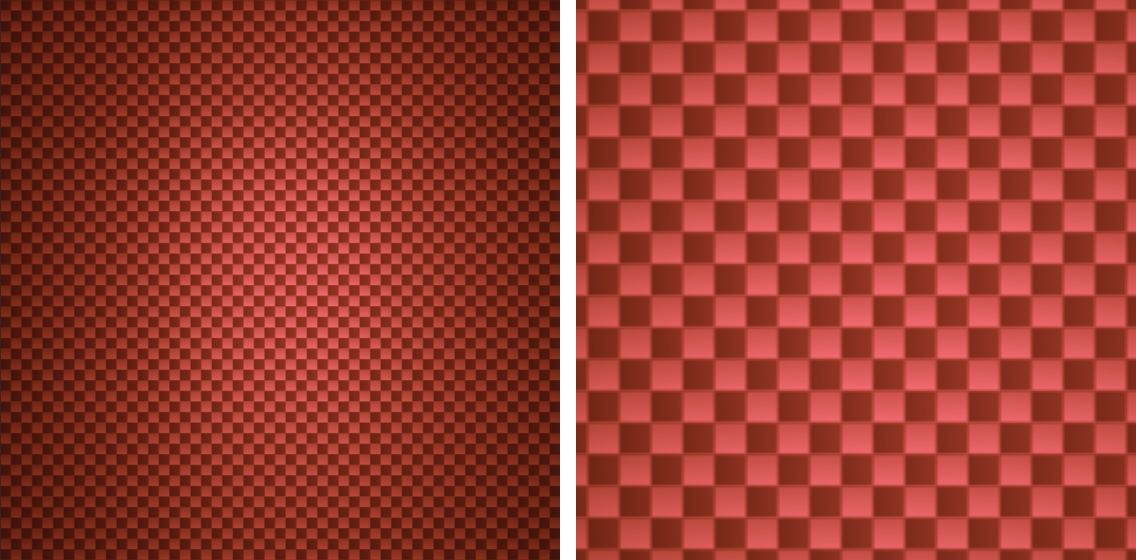
Left, the full canvas; right, a detail of the centre.
This pattern is drawn by a Shadertoy shader. Its source:

```glsl
// A red woven checker of 53 by 53 squares, lit by a soft upright oval glow.
// Raised squares brighten downwards, sunken ones brighten to the right;
// each brightness is turned into a colour by one smooth red ramp.

const float CELLS = 53.0;
const float SOFTNESS = 0.003;
const vec2 GLOW_CENTRE = vec2(0.53, 0.5);
const vec2 GLOW_FALLOFF = vec2(2.65, 1.9);
const float EDGE_WIDTH = 0.0016;
const vec3 EDGE_COLOUR = vec3(0.22, 0.13, 0.12);

// Square wave: +1 in even cells, -1 in odd cells, with softened steps.
vec2 softSquareWave(vec2 cell, vec2 width) {
    vec2 triangle = abs(mod(cell - 0.5, 2.0) - 1.0) - 0.5;
    return clamp(2.0 * triangle / width, -1.0, 1.0);
}

// 1 on raised squares, 0 on sunken ones.
float checker(vec2 cell, vec2 width) {
    vec2 wave = softSquareWave(cell, width);
    return 0.5 - 0.5 * wave.x * wave.y;
}

// Oval light, 1 at its centre.
float ovalGlow(vec2 uv, vec2 centre, vec2 falloff) {
    vec2 d = (uv - centre) * falloff;
    return exp(-dot(d, d));
}

// Maps a red level to brown in the shade and pink in the light.
vec3 redRamp(float level) {
    float q = level - 0.3;
    float green = 0.09 + q * (0.36 + 0.22 * q);
    float blue = 0.05 + q * (0.12 + 0.75 * q);
    return vec3(level, green, blue);
}

void mainImage(out vec4 fragColor, in vec2 fragCoord) {
    vec2 uv = fragCoord / iResolution.xy;
    vec2 pixel = 1.0 / iResolution.xy;

    // Cells are counted from the upper left corner.
    vec2 cell = vec2(uv.x - 0.0006, 1.0 - uv.y) * CELLS;
    vec2 local = fract(cell) - 0.5;
    float glow = ovalGlow(uv, GLOW_CENTRE, GLOW_FALLOFF);

    // Shading of the two kinds of square.
    float raised = mix(0.40, 0.88, glow) + local.y * mix(0.10, 0.16, glow);
    float sunken = mix(0.23, 0.55, glow) + local.x * mix(0.04, 0.08, glow);
    vec2 blend = max(pixel, vec2(SOFTNESS)) * CELLS;
    float level = mix(sunken, raised, checker(cell, blend));
    vec3 colour = redRamp(level);

    // Thin dark border on the left.
    float edge = clamp((EDGE_WIDTH - uv.x) / pixel.x + 0.5, 0.0, 1.0);
    colour = mix(colour, EDGE_COLOUR, edge);

    fragColor = vec4(colour, 1.0);
}
```
